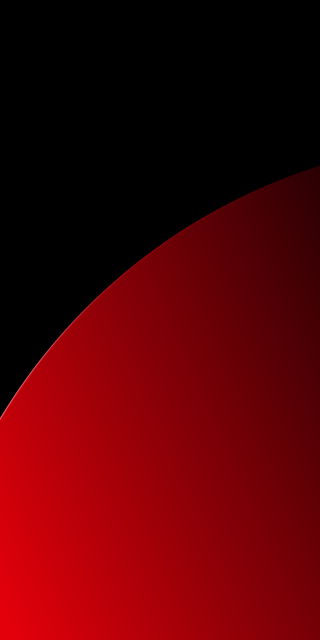
A WebGL 1 fragment shader for this background:

```glsl
precision highp float;
// A huge red disc rising from the lower right over black.
// A slanted linear ramp shades the disc from bright to deep red,
// and a thin pink rim light fades out along its upper edge.

uniform vec2 u_resolution;

// Lengths are in canvas widths; the canvas is 1 wide and 2 high.
const vec2  CANVAS_SIZE  = vec2(1.0, 2.0);
const vec2  DISC_CENTER  = vec2(1.543, -0.234);
const float DISC_RADIUS  = 1.8;

const vec3  BACKDROP     = vec3(0.0);
const vec3  DEEP_RED     = vec3(0.15, 0.0, 0.012);
const vec3  BRIGHT_RED   = vec3(0.89, 0.0, 0.04);
const float RAMP_START   = 1.03;               // ramp value at the lower left
const vec2  RAMP_SLOPE   = vec2(0.61, 0.272);  // darkening to the right and up

const vec3  RIM_PINK     = vec3(1.0, 0.48, 0.52);
const vec3  RIM_RED      = vec3(0.72, 0.03, 0.08);
const float RIM_WIDTH    = 0.0032;
const float RIM_FADE_END = 0.95;

// Signed distance to the disc edge, negative inside.
float discDistance(vec2 p) {
  return length(p - DISC_CENTER) - DISC_RADIUS;
}

vec3 discColor(vec2 p) {
  float light = clamp(RAMP_START - dot(p, RAMP_SLOPE), 0.0, 1.0);
  return mix(DEEP_RED, BRIGHT_RED, light);
}

// Rim light: colour in rgb, strength in a.
vec4 rimLight(vec2 p, float edge) {
  float band = exp(-pow(edge / RIM_WIDTH, 2.0));
  float fade = 1.0 - smoothstep(0.1, RIM_FADE_END, p.x);
  vec3 tint = mix(RIM_PINK, RIM_RED, smoothstep(0.0, 0.45, p.x));
  return vec4(tint, band * fade);
}

void main() {
  vec2 p = gl_FragCoord.xy / u_resolution * CANVAS_SIZE;
  float pixel = 1.0 / u_resolution.x;
  float edge = discDistance(p);

  // Lit disc surface with its rim
  vec4 rim = rimLight(p, edge);
  vec3 surface = mix(discColor(p), rim.rgb, rim.a);

  // Antialiased composite over the backdrop
  float coverage = 1.0 - smoothstep(-0.7 * pixel, 0.7 * pixel, edge);
  gl_FragColor = vec4(mix(BACKDROP, surface, coverage), 1.0);
}
```
